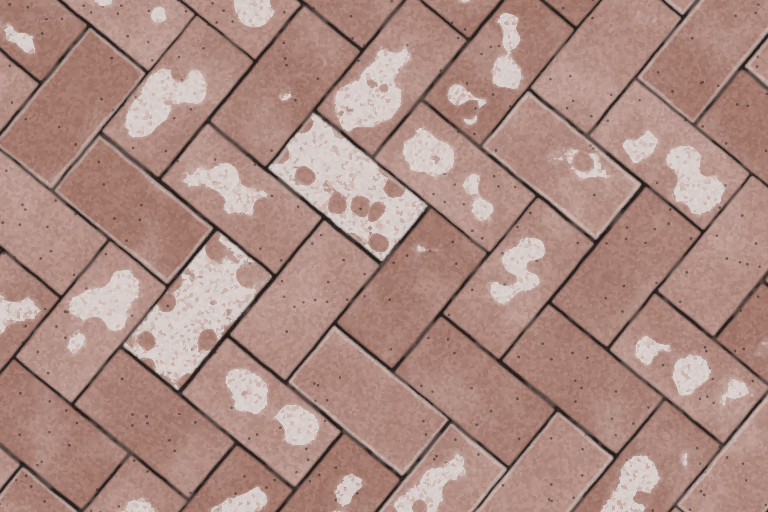
Give the GLSL for this texture, as a Shadertoy shader.

```glsl
// Herringbone paving of 2:1 clay bricks with dark joints and chalky salt stains.
// A skewed lattice gives each brick its corner and local frame; blobs with
// frayed edges form the stains, cellular noise and layered sines the wear.

#define ORIGIN vec2(0.4434, 0.3457)    // lattice origin, in canvas heights
#define AXIS_P vec2(0.1143, -0.0938)   // one brick width, down to the right
#define AXIS_Q vec2(0.0947, 0.1152)    // one brick width, up to the right
#define JOINT 0.036                    // joint width, in brick widths
#define CORNER_RADIUS 0.035
#define STAIN_GAIN 1.15
#define CLAY_DARK vec3(0.64, 0.475, 0.43)
#define CLAY_LIGHT vec3(0.72, 0.585, 0.55)
#define SALT vec3(0.86, 0.83, 0.82)
#define JOINT_DARK vec3(0.16, 0.12, 0.11)
#define JOINT_SAND vec3(0.40, 0.33, 0.31)

vec2 hash2(vec2 p) {
    vec3 q = fract(p.xyx * vec3(0.1031, 0.1030, 0.0973));
    q += dot(q, q.yzx + 33.33);
    return fract((q.xx + q.yz) * q.zy);
}

// Layered sines, roughly -1 to 1
float waves(vec2 x) {
    float sum = 0.0, amp = 0.5;
    for (int i = 0; i < 5; i++) {
        x = mat2(0.8, 0.6, -0.6, 0.8) * x * 1.75 + 1.3;
        sum += amp * sin(x.x + 1.4 * sin(x.y));
        amp *= 0.62;
    }
    return sum;
}

// Cellular noise: distance to the nearest point and that point's random value
vec2 cellular(vec2 x) {
    vec2 base = floor(x), best = vec2(9.0, 0.0);
    for (int j = -1; j <= 1; j++)
    for (int i = -1; i <= 1; i++) {
        vec2 cell = base + vec2(i, j);
        vec2 point = hash2(cell);
        float d = length(cell + point - x);
        if (d < best.x) best = vec2(d, fract(point.x * 7.0 + point.y * 13.0));
    }
    return best;
}

// Salt density on one brick: merged blobs, positive inside the stain
float saltField(vec2 local, vec2 id) {
    float amount = hash2(id + 51.7).x, field = 0.0;
    for (int i = 0; i < 6; i++) {
        vec2 seed = id + float(i + 1) * vec2(17.3, 9.1);
        vec2 offset = local - (hash2(seed) - 0.5) * vec2(1.45, 0.58);
        float radius = mix(0.11, 0.26, hash2(seed + 4.7).y);
        field += exp(-dot(offset, offset) / (radius * radius));
    }
    field = min(field, 1.3) * smoothstep(0.22, 0.62, amount) * STAIN_GAIN;
    field += 0.7 * smoothstep(0.9, 0.94, amount);
    float hole = smoothstep(0.38, 0.1, cellular(local * 2.2 + id * 3.7).x);
    float fray = 0.2 * waves(local * 4.5 + id * 2.3);
    return field + fray - 0.75 * hole - 0.55;
}

void mainImage(out vec4 fragColor, in vec2 fragCoord) {
    vec2 uv = fragCoord / iResolution.y;
    float pixel = 1.0 / (iResolution.y * length(AXIS_P));
    vec2 st = inverse(mat2(AXIS_P, AXIS_Q)) * (uv - ORIGIN);
    st += 0.006 * vec2(waves(st * 4.0), waves(st.yx * 4.0 + 7.0));

    // Herringbone: the diagonal index tells which half of which brick this is
    vec2 id = floor(st);
    float k = mod(id.x - id.y, 4.0);
    bool upright = k < 0.5 || k > 2.5;
    if (k > 2.5) id.y -= 1.0;
    else if (k > 1.5) id.x -= 1.0;
    vec2 local = st - id - (upright ? vec2(0.5, 1.0) : vec2(1.0, 0.5));
    if (upright) local = local.yx;
    vec2 rnd = hash2(id + 23.4), rnd2 = hash2(id + 88.1);
    local += (rnd2 - 0.5) * 0.016;

    // Rounded brick outline
    vec2 q = abs(local) - vec2(1.0, 0.5) + 0.5 * JOINT * mix(0.75, 1.25, rnd.y) + CORNER_RADIUS;
    float edge = length(max(q, 0.0)) + min(max(q.x, q.y), 0.0) - CORNER_RADIUS;

    // Fired clay: tone per brick, soft mottling, fine grain and sparse pits
    float mottle = waves(st * 1.3 + rnd * 9.0);
    vec2 grain = cellular(st * 24.0);
    vec2 pit = cellular(st * 6.0 + 31.0);
    vec3 color = mix(CLAY_DARK, CLAY_LIGHT, clamp(rnd.x + 0.3 * mottle, 0.0, 1.0));
    color += 0.07 * (grain.y - 0.5);
    color *= 1.0 - 0.4 * step(0.86, pit.y) * smoothstep(0.15, 0.06, pit.x);

    // Chalky salt: thin haze around a speckled crust, plus whitened rims
    float salt = saltField(local, id);
    float haze = 0.3 * smoothstep(-0.25, 0.1, salt) + 0.1 * smoothstep(0.1, 0.8, mottle);
    float crust = smoothstep(0.0, 0.09, salt + 0.1 * (grain.y - 0.5));
    crust *= 0.95 - 0.5 * smoothstep(0.65, 1.0, grain.y);
    float rim = smoothstep(-0.07, -0.03, edge + 0.02 * mottle) * step(0.75, rnd2.x) * 0.45;
    color = mix(color, SALT + 0.05 * (grain.y - 0.5), max(max(haze, crust), rim));

    // Worn arris, then the joint with patches of sand
    color *= 1.0 - 0.2 * smoothstep(-0.035, 0.0, edge);
    float sand = smoothstep(-0.1, 0.7, waves(st * 3.0 + 5.0)) * 0.8;
    vec3 joint = mix(JOINT_DARK, JOINT_SAND, sand) + 0.06 * (grain.y - 0.5);
    color = mix(color, joint, smoothstep(-pixel, pixel, edge + 0.008 * (grain.y - 0.5)));

    fragColor = vec4(clamp(color, 0.0, 1.0), 1.0);
}
```
